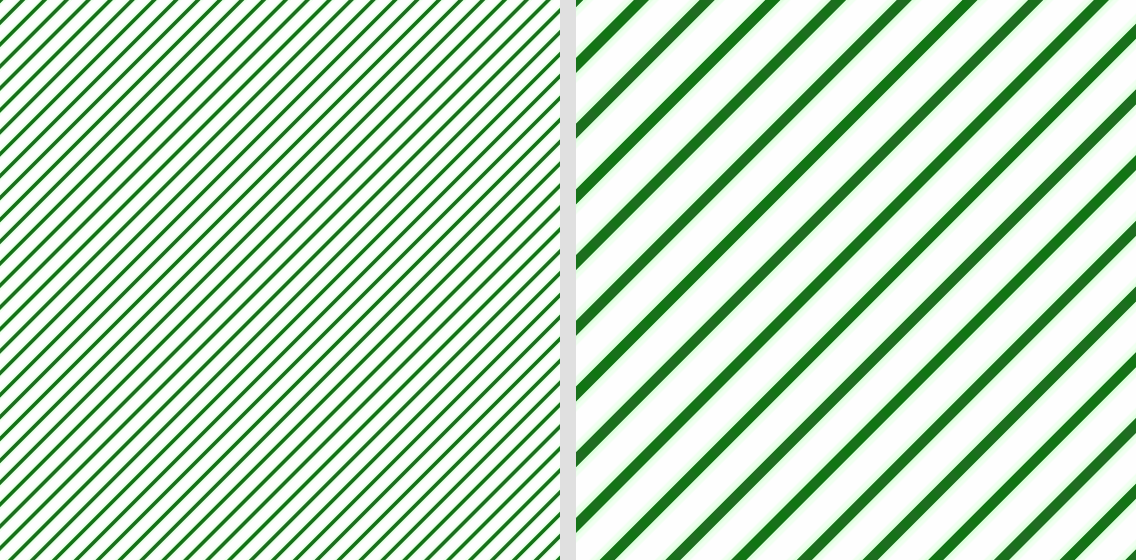
Left: the whole. Right: its middle third, enlarged.
This pattern is drawn by a WebGL 2 fragment shader. Its source:

```glsl
#version 300 es
precision highp float;
// Thin dark green diagonal stripes on white, each with a faint green fringe.

uniform vec2 u_resolution;
out vec4 fragColor;

const float STRIPES = 25.566;     // stripes along one canvas side
const float PHASE = 0.04;         // offset of the first stripe from the top left
const float HALF_WIDTH = 0.115;   // half the stripe width, in periods
const float FRINGE_END = 0.29;    // outer limit of the fringe, in periods

const vec3 WHITE = vec3(0.995);
const vec3 PALE_FRINGE = vec3(0.94, 1.0, 0.94);
const vec3 NEAR_FRINGE = vec3(0.87, 1.0, 0.87);
const vec3 BRIGHT_GREEN = vec3(0.06, 0.46, 0.07);
const vec3 DULL_GREEN = vec3(0.13, 0.42, 0.14);

// Distance to the nearest stripe centre, in periods.
float stripeDistance(float t) {
    return abs(fract(t + 0.5) - 0.5);
}

// Smooth band that is 1 inside the limit and 0 outside it.
float inside(float dist, float limit, float blur) {
    return 1.0 - smoothstep(limit - blur, limit + blur, dist);
}

// Soft tone change between stripes and along each one, from layered sines.
float toneVariation(float index, float along) {
    float between = sin(index * 2.4);
    float beads = sin(along * 402.0 + index * 1.7);
    return 0.5 + 0.25 * between + 0.25 * beads;
}

// Paper with two pale tints close to the stripe.
vec3 fringedPaper(float dist, float blur) {
    vec3 color = mix(WHITE, PALE_FRINGE, inside(dist, FRINGE_END - 0.025, blur));
    return mix(color, NEAR_FRINGE, inside(dist, HALF_WIDTH + 0.06, blur));
}

void main() {
    vec2 uv = gl_FragCoord.xy / u_resolution.y;

    // Axes across and along the stripes, measured from the top left corner.
    float across = (uv.x + 1.0 - uv.y) * STRIPES - PHASE;
    float along = uv.x + uv.y;

    float dist = stripeDistance(across);
    float pixel = STRIPES * sqrt(2.0) / u_resolution.y;

    vec3 green = mix(BRIGHT_GREEN, DULL_GREEN, toneVariation(floor(across + 0.5), along));
    vec3 color = fringedPaper(dist, max(pixel * 0.5, 0.025));
    color = mix(color, green, inside(dist, HALF_WIDTH, pixel * 0.6));

    fragColor = vec4(color, 1.0);
}
```
